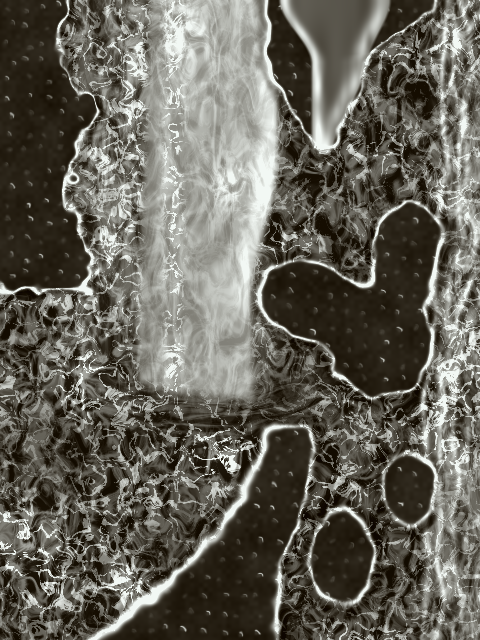
Reproduce this texture procedurally as a Shadertoy shader.

```glsl
// Draws a frozen cascade: a pale ice column, crinkled glassy sheets and dark melted openings.
float hash(vec2 p) { return fract(sin(dot(p, vec2(127.1, 311.7))) * 43758.5); }

float noise(vec2 p) {
    vec2 i = floor(p), f = fract(p);
    f = f * f * (3.0 - 2.0 * f);
    return mix(mix(hash(i), hash(i + vec2(1, 0)), f.x),
               mix(hash(i + vec2(0, 1)), hash(i + vec2(1, 1)), f.x), f.y);
}

// Warped ridged noise, stretched to the range 0..1
float crinkle(vec2 p) {
    p += 2.0 * vec2(noise(p * 0.8), noise(p * 0.8 + 17.0));
    float sum = 0.0, amp = 0.5;
    for (int i = 0; i < 4; i++) {
        sum += amp * (1.0 - abs(2.0 * noise(p) - 1.0));
        p = mat2(1.6, 1.2, -1.2, 1.6) * p + 3.7;
        amp *= 0.55;
    }
    return smoothstep(0.42, 0.9, sum);
}

float glow(float d, float width) { return exp(-d * d / (width * width)); }
float spot(vec2 p, vec2 c, float r) { return glow(length(p - c), r); }
float band(float x, float lo, float hi, float s) {
    return smoothstep(lo - s, lo + s, x) * (1.0 - smoothstep(hi - s, hi + s, x));
}

float capsule(vec2 p, vec2 a, vec2 b, float ra, float rb) {
    float h = clamp(dot(p - a, b - a) / dot(b - a, b - a), 0.0, 1.0);
    return length(p - mix(a, b, h)) - mix(ra, rb, h);
}
float ellipse(vec2 p, vec2 c, vec2 r) { return (length((p - c) / r) - 1.0) * r.x; }
float smin(float a, float b, float k) {
    float h = max(k - abs(a - b), 0.0) / k;
    return min(a, b) - h * h * k * 0.25;
}

// Signed distances of the openings, negative inside
float leftHole(vec2 p) {
    float shore = 1.15 - 0.3 * glow(p.y - 9.3, 0.5) + 0.35 * glow(p.y - 8.25, 0.3)
                - 0.08 * glow(p.y - 7.0, 0.5) + 0.35 * glow(p.y - 5.75, 0.45);
    return -smin(shore - p.x, p.y - 5.6 + 0.1 * p.x, 0.15);
}
float topRight(float y) { return 5.2 + 0.5 * smoothstep(7.6, 9.0, y) + 1.1 * smoothstep(9.0, 10.0, y); }
float topHole(vec2 p) {
    float left = 4.9 - 0.7 * smoothstep(7.6, 9.1, p.y);
    return -smin(smin(p.x - left, topRight(p.y) - p.x, 0.1), p.y - 7.66, 0.2);
}
float centreHole(vec2 p) {
    float arm = capsule(p, vec2(4.65, 5.38), vec2(5.7, 4.9), 0.56, 0.52);
    float neck = capsule(p, vec2(6.4, 6.33), vec2(6.2, 5.2), 0.47, 0.44);
    return smin(smin(arm, neck, 0.2), length(p - vec2(5.96, 4.6)) - 0.78, 0.15);
}
float finHole(vec2 p) {
    float slope = 1.45 - 0.38 * p.y;
    float left = (p.x - 1.5 - 1.45 * p.y + 0.19 * p.y * p.y) / sqrt(1.0 + slope * slope);
    float right = 4.3 + 0.55 * smoothstep(0.6, 2.9, p.y) - p.x;
    return -smin(smin(left, right, 0.12), 3.34 - p.y, 0.25);
}

// Dark water with small scattered crescents of light
float darkWater(vec2 p) {
    vec2 g = p * 3.6, id = floor(g);
    vec2 d = fract(g) - 0.25 - 0.5 * vec2(hash(id), hash(id + 31.0));
    d += 0.15 * (vec2(noise(p * 12.0), noise(p * 12.0 + 9.0)) - 0.5);
    float crescent = glow(length(d) - 0.13, 0.05) * smoothstep(-0.02, 0.14, d.x + d.y);
    return 0.09 + 0.07 * noise(p * 2.5) + 0.04 * noise(p * 14.0)
         + 0.6 * crescent * pow(hash(id + 5.0), 2.0) + 0.1 * glow(length(d), 0.12);
}

// Brightness of the ice sheets and the column
float iceLight(vec2 p) {
    float fine = crinkle(p * vec2(5.5, 4.2)), tall = crinkle(p * vec2(5.0, 1.8) + 40.0);
    float spark = smoothstep(0.65, 0.95, crinkle(p * 7.0 + 80.0));
    float lower = 1.0 - smoothstep(4.4, 5.8, p.y);
    float shoulder = band(p.x, 1.2, 2.3, 0.15) * smoothstep(4.0, 5.2, p.y);
    float strip = smoothstep(6.65, 7.0, p.x);
    float bow = p.y - 0.1 * (p.x - 3.2) * (p.x - 3.2);
    float grain = mix(fine, tall, 0.55 * max(shoulder, strip));
    grain = mix(grain, crinkle(vec2(p.x * 2.2, bow * 8.0)),
                0.75 * band(bow, 3.2, 3.9, 0.2) * band(p.x, 1.7, 5.2, 0.4));
    float v = (0.27 - 0.03 * lower + 0.14 * shoulder + 0.16 * strip) * (0.3 + 1.35 * grain);
    v += spark * (0.1 + 0.4 * noise(p * 1.3 + 3.0));
    // Frosted clusters
    float frost = spot(p, vec2(1.3, 4.1), 0.5) + spot(p, vec2(0.5, 1.5), 0.6)
                + spot(p, vec2(2.0, 0.75), 0.45) + spot(p, vec2(3.4, 2.8), 0.35);
    v += frost * (0.05 + 0.45 * spark + 0.2 * fine);
    // Vertical seams on the right sheet
    for (float k = 0.0; k < 3.0; k++) {
        float seam = 6.8 + 0.2 * k - 0.2 * lower + 0.25 * noise(vec2(p.y * 1.6, k * 9.0));
        v += (0.5 - 0.13 * k) * glow(p.x - seam, 0.045) * (0.3 + noise(vec2(p.y * 5.0, k)));
    }
    // Column with a lit right flank and a beaded left ridge
    float right = 3.95 + 0.4 * smoothstep(5.3, 7.6, p.y) - 0.12 * smoothstep(8.5, 10.0, p.y);
    float left = 2.0 + 0.035 * p.y, foot = 4.3 - 0.12 * p.x + 0.12 * noise(p * 3.0);
    float body = 0.46 + 0.12 * noise(p * vec2(2.0, 0.7)) + 0.16 * tall + 0.1 * fine;
    body += 0.28 * glow(p.x - right + 0.14, 0.17) * band(p.y, 5.3, 9.4, 0.6);
    body += 0.4 * spark * glow(p.x - 2.72, 0.14) - 0.1 * glow(p.x - left - 0.1, 0.12);
    body += 0.3 * fine * (spot(p, vec2(2.8, 9.5), 0.4) + spot(p, vec2(3.65, 7.1), 0.35));
    v += 0.2 * glow(p.x - right - 0.15, 0.25) * band(p.y, 4.2, 6.0, 0.3);
    return mix(v, body, band(p.x, left, right, 0.09) * smoothstep(foot - 0.3, foot, p.y));
}

// Translucent tongue of ice inside the upper opening
float tongueLight(vec2 p, float water) {
    float flare = smoothstep(9.0, 10.0, p.y), left = 4.87 - 0.5 * flare;
    float right = min(topRight(p.y), 5.75 + 0.35 * flare);
    float edges = 0.5 * glow(p.x - left - 0.08, 0.09) + 0.45 * glow(p.x - right + 0.12, 0.14);
    float v = 0.25 + 0.14 * noise(p * vec2(4, 1)) + edges * (0.5 + noise(p * vec2(9, 3)));
    return mix(water, v, band(p.x, left, right, 0.03));
}

void mainImage(out vec4 fragColor, in vec2 fragCoord) {
    vec2 p = fragCoord / iResolution.xy * vec2(7.5, 10.0);
    float aa = 10.0 / iResolution.y;
    vec2 wobble = vec2(noise(p * 5.0), noise(p * 5.0 + 50.0)) - 0.5, q = p + 0.1 * wobble;
    float top = topHole(q), fin = finHole(q);
    float hole = min(min(leftHole(p + 0.28 * wobble), top), min(centreHole(q), fin));
    hole = min(hole, ellipse(q, vec2(5.34, 1.28), vec2(0.47, 0.71)));
    hole = min(hole, ellipse(q, vec2(6.38, 2.36), vec2(0.39, 0.53)));
    float water = darkWater(p);
    if (top < 0.05) water = tongueLight(p, water);
    float light = mix(water, iceLight(p), smoothstep(-aa, aa, hole));
    // Bright rims with a dark halo outside
    float flank = step(abs(fin), 0.3) * (1.0 - smoothstep(3.9, 4.5, p.x));
    light *= 1.0 - 0.35 * glow(hole - 0.12, 0.07);
    light += glow(hole - 0.02, 0.03 + 0.045 * flank) * (0.25 + 0.6 * noise(p * 3.0 + 20.0) + 0.3 * flank);
    // Warm shadows, cool highlights
    light = clamp(light, 0.05, 0.95);
    vec3 tint = mix(vec3(0.0, -0.035, -0.085), vec3(0.0, 0.025, 0.01), light);
    fragColor = vec4(clamp(light + tint, 0.0, 1.0), 1.0);
}
```
